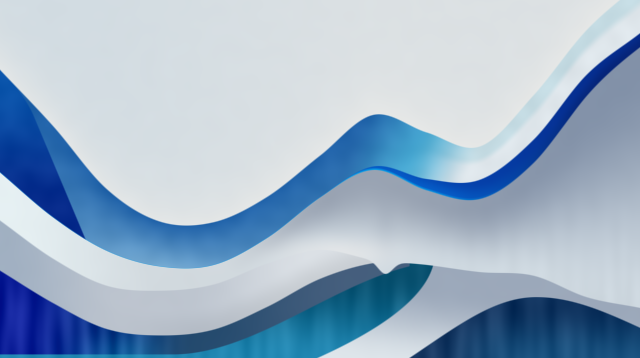
Write a Shadertoy shader that draws this background.

```glsl
float hash(vec2 p) {
    return fract(sin(dot(p, vec2(127.1, 311.7))) * 43758.5);
}

float gradientDot(vec2 cell, vec2 offset) {
    float angle = 6.2832 * hash(cell);
    return dot(vec2(cos(angle), sin(angle)), offset);
}

float gradientNoise(vec2 p) {
    vec2 i = floor(p), f = fract(p);
    vec2 u = f * f * f * (f * (f * 6.0 - 15.0) + 10.0);
    vec2 e = vec2(1.0, 0.0);
    return mix(mix(gradientDot(i, f), gradientDot(i + e, f - e), u.x),
               mix(gradientDot(i + e.yx, f - e.yx), gradientDot(i + 1.0, f - 1.0), u.x), u.y);
}

// Smooth curve through evenly spaced heights
float spline(float x, float h[13]) {
    float s = clamp(x, 0.0, 0.9999) * 12.0;
    int i = int(s);
    float t = fract(s), b = h[i], c = h[i + 1];
    float a = i > 0 ? h[max(i - 1, 0)] : 2.0 * b - c;
    float d = i < 11 ? h[min(i + 2, 12)] : 2.0 * c - b;
    return b + 0.5 * t * (c - a + t * (2.0 * a - 5.0 * b + 4.0 * c - d
             + t * (3.0 * (b - c) + d - a)));
}

float fill(float d) {
    float w = 0.75 * fwidth(d) + 1e-5;
    return smoothstep(-w, w, d);
}

float bump(float x, float center, float width) {
    float d = (x - center) / width;
    return exp(-d * d);
}

// Mound with a steeper left flank
float hillHeight(float x) {
    float d = x - 0.838, k = d < 0.0 ? 6.2 : 4.2;
    return 0.17 - k * d * d / (1.0 + 11.0 * d * d);
}

vec3 lowerLayers(vec2 p, float ribbonBase, float streak) {
    // Pale floor
    vec3 col = mix(vec3(0.87, 0.90, 0.92), vec3(0.61, 0.66, 0.73),
                   smoothstep(-0.02, 0.22, p.y + 0.25 * (p.x - 0.6)));

    // Navy hill
    float hill = hillHeight(p.x);
    vec3 navy = mix(vec3(0.10, 0.32, 0.50), vec3(0.07, 0.21, 0.38), smoothstep(0.0, 0.15, p.y));
    navy = mix(navy, vec3(0.08, 0.17, 0.33), 0.7 * bump(p.x, 0.66, 0.09));
    col = mix(col, navy + 0.12 * streak, fill(hill - p.y));

    // Teal leaf
    float drop = max(0.26 - p.y, 0.0);
    float leafEdge = 0.677 - 0.15 * drop - 2.1 * drop * drop;
    vec3 teal = mix(vec3(0.13, 0.53, 0.70), vec3(0.03, 0.31, 0.43), smoothstep(0.0, 0.24, p.y));
    col = mix(col, teal + 0.1 * streak, fill(leafEdge - p.x));

    // Slate band running into deep blue
    float slateBase = 0.01 + 0.26 * smoothstep(0.27, 0.70, p.x);
    vec3 slate = mix(vec3(0.14, 0.29, 0.43), vec3(0.27, 0.37, 0.49), smoothstep(0.3, 0.55, p.x));
    vec3 deep = mix(vec3(0.02, 0.09, 0.57), vec3(0.04, 0.24, 0.52), smoothstep(0.02, 0.22, p.x));
    deep += vec3(0.04, 0.14, 0.10) * bump(p.x, 0.2, 0.09) * smoothstep(0.09, 0.0, p.y);
    slate = mix(deep + 0.2 * streak, slate, smoothstep(0.19, 0.31, p.x));
    col = mix(col, slate, fill(p.y - slateBase) * fill(0.64 - p.x));

    // Grey ribbon
    vec3 grey = mix(vec3(0.63, 0.69, 0.76), vec3(0.74, 0.77, 0.81), smoothstep(0.0, 0.2, p.x));
    grey = mix(grey, vec3(0.86, 0.88, 0.90), smoothstep(0.28, 0.5, p.x));
    grey -= 0.07 * smoothstep(0.08, 0.0, p.y - ribbonBase) * smoothstep(0.1, 0.5, p.x);
    return mix(col, grey, fill(p.y - ribbonBase));
}

vec3 sheetColor(vec2 p, float top, float base) {
    float v = clamp((top - p.y) / max(top - base, 0.01), 0.0, 1.0);
    vec3 white = mix(vec3(0.90, 0.94, 0.95), vec3(0.82, 0.85, 0.87), smoothstep(0.0, 0.28, p.x));
    vec3 shade = mix(vec3(0.60, 0.64, 0.70), vec3(0.51, 0.57, 0.66), smoothstep(0.6, 0.95, p.x));
    vec3 body = mix(shade, vec3(0.81, 0.85, 0.88), smoothstep(0.1, 1.0, v));
    vec3 col = mix(white, body, smoothstep(0.34, 0.52, p.x));
    return mix(col, vec3(0.92), 0.7 * bump(p.x, 0.53, 0.09) * bump(p.y, 0.29, 0.045));
}

vec3 blueRibbonColor(vec2 p, float top, float base) {
    float v = clamp((top - p.y) / max(top - base, 0.01), 0.0, 1.0);
    vec3 col = mix(vec3(0.12, 0.38, 0.66), vec3(0.17, 0.43, 0.68), v);
    col = mix(col, vec3(0.45, 0.66, 0.82), v * bump(p.x, 0.25, 0.15));
    col = mix(col, vec3(0.28, 0.67, 0.83), smoothstep(0.56, 0.69, p.x + 0.04 * v));
    vec3 pale = mix(vec3(0.77, 0.86, 0.89), vec3(0.87, 0.90, 0.92), smoothstep(0.3, 0.55, v));
    col = mix(col, pale, smoothstep(0.655, 0.755, p.x + 0.03 * v));

    // Dark inner fold at the left
    float rise = max(p.y - 0.674, 0.0);
    float foldEdge = 0.134 - 0.235 * (p.y - 0.33) - 1.3 * rise * rise;
    vec3 fold = mix(vec3(0.02, 0.16, 0.54), vec3(0.04, 0.33, 0.67), smoothstep(0.4, 0.78, p.y));
    return mix(col, fold, fill(foldEdge - p.x));
}

void mainImage(out vec4 fragColor, in vec2 fragCoord) {
    vec2 p = fragCoord / iResolution.xy;
    float streak = gradientNoise(p * vec2(48.0, 4.0)) * smoothstep(0.6, 0.0, p.y);
    float mottle = gradientNoise(p * vec2(32.0, 18.0));

    // Layer boundaries, as heights across the canvas
    float crest = spline(p.x, float[13](0.805, 0.647, 0.472, 0.381, 0.379, 0.449, 0.565,
                                        0.679, 0.630, 0.591, 0.733, 0.916, 1.047));
    float blueBase = spline(p.x, float[13](0.519, 0.393, 0.300, 0.256, 0.260, 0.335, 0.449,
                                           0.535, 0.500, 0.498, 0.609, 0.791, 0.907));
    float sheetBase = spline(p.x, float[13](0.384, 0.277, 0.202, 0.188, 0.205, 0.263, 0.302,
                                            0.274, 0.260, 0.240, 0.230, 0.170, 0.140));
    float greyBase = spline(p.x, float[13](0.244, 0.153, 0.081, 0.063, 0.079, 0.142, 0.221,
                                           0.265, 0.27, 0.27, 0.27, 0.27, 0.27));
    sheetBase -= 0.035 * bump(p.x, 0.602, 0.016);
    float thickness = 0.065 * smoothstep(0.5, 0.84, p.x) * (1.0 - 0.4 * smoothstep(0.88, 1.0, p.x));
    float bandBase = blueBase - thickness;

    vec3 col = lowerLayers(p, greyBase, streak);
    vec3 sheet = sheetColor(p, bandBase, sheetBase) + 0.06 * streak * smoothstep(0.5, 1.0, p.x);
    col = mix(col, sheet, fill(p.y - sheetBase));

    // Thin vivid band with a bright lower rim
    vec3 band = mix(vec3(0.02, 0.36, 0.78), vec3(0.02, 0.14, 0.47), smoothstep(0.68, 0.95, p.x));
    band = mix(band, vec3(0.02, 0.20, 0.62), 0.6 * smoothstep(0.0, 0.05, p.y - bandBase));
    band += vec3(0.0, 0.25, 0.12) * smoothstep(0.008, 0.0, p.y - bandBase) * smoothstep(0.85, 0.6, p.x);
    col = mix(col, band, fill(p.y - bandBase));

    vec3 ribbon = blueRibbonColor(p, crest, blueBase) + 0.03 * mottle;
    col = mix(col, ribbon, fill(p.y - blueBase));

    // Open backdrop with a soft glow above the crest
    vec3 sky = mix(vec3(0.82, 0.86, 0.885), vec3(0.86, 0.88, 0.89), smoothstep(0.0, 0.7, p.x));
    sky = mix(sky, vec3(0.92, 0.92, 0.91), 0.7 * exp(-max(p.y - crest, 0.0) / 0.08));
    col = mix(col, sky, fill(p.y - crest));

    fragColor = vec4(clamp(col + 0.006 * mottle, 0.0, 1.0), 1.0);
}
```
